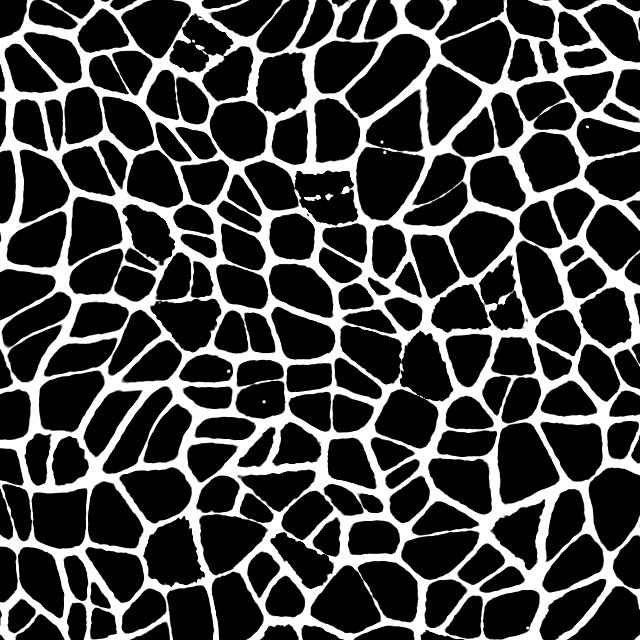
Reproduce this pattern procedurally as a WebGL 1 fragment shader.

```glsl
precision highp float;
// Black broken-stone mosaic with irregular white joints.

#define CELLS 12.0        // stones across the canvas, before splitting
#define JITTER 0.86       // irregularity of stone centres
#define SPLIT_SHARE 0.42  // share of stones broken in two
#define JOINT_MIN 0.016   // half widths of joints, in stone units
#define JOINT_MAX 0.083
#define CORNER 18.0       // higher gives sharper corners
#define WARP 0.05         // bending of the joints
#define SPECK_SHARE 0.008 // share of fine cells holding a white speck

uniform vec2 u_resolution;

const vec3 STONE = vec3(0.0);
const vec3 JOINT = vec3(1.0);

vec2 hash2(vec2 p) {
  vec3 q = fract(p.xyx * vec3(0.1031, 0.1030, 0.0973));
  q += dot(q, q.yzx + 33.33);
  return fract((q.xx + q.yz) * q.zy);
}

float hash(vec2 p) {
  return hash2(p + 71.7).x;
}

float valueNoise(vec2 p) {
  vec2 i = floor(p), f = fract(p);
  f = f * f * (3.0 - 2.0 * f);
  vec2 e = vec2(1.0, 0.0);
  return mix(mix(hash(i), hash(i + e), f.x),
             mix(hash(i + e.yx), hash(i + e.xx), f.x), f.y);
}

vec2 seed(vec2 id) {
  return id + 0.5 + JITTER * (hash2(id) - 0.5);
}

// Layered sines: broad ones vary stone size, fine ones bend the joints.
vec2 warp(vec2 p) {
  vec2 broad = 0.3 * sin(0.75 * p.yx + vec2(0.6, 2.1) + 0.4 * p);
  vec2 fine = sin(3.1 * p.yx + 1.7 * p + vec2(1.3, 4.2));
  return p + broad + WARP * fine;
}

float jointWidth(vec2 key) {
  return mix(JOINT_MIN, JOINT_MAX, hash(key));
}

// Signed distance to the stone outline, positive inside.
float stoneDistance(vec2 p) {
  vec2 cell = floor(p), id = cell;
  float nearest = 1e3;
  for (int y = -1; y <= 1; y++) {
    for (int x = -1; x <= 1; x++) {
      vec2 other = cell + vec2(x, y);
      float d = length(seed(other) - p);
      if (d < nearest) {
        nearest = d;
        id = other;
      }
    }
  }

  // Smooth minimum over the bisectors rounds the corners.
  vec2 centre = seed(id), shortAxis = vec2(1.0, 0.0);
  float sum = 0.0, closest = 1e3;
  for (int y = -2; y <= 2; y++) {
    for (int x = -2; x <= 2; x++) {
      if (x == 0 && y == 0) continue;
      vec2 other = id + vec2(x, y);
      vec2 toOther = seed(other) - centre;
      float gap = length(toOther);
      float d = dot(centre + 0.5 * toOther - p, toOther / gap);
      sum += exp(-CORNER * (d - jointWidth(id + other)));
      if (gap < closest) {
        closest = gap;
        shortAxis = toOther;
      }
    }
  }

  // Break some stones across their short axis.
  if (hash(id + 19.3) < SPLIT_SHARE) {
    vec2 along = normalize(shortAxis + 0.4 * (hash2(id + 5.1) - 0.5));
    float d = abs(dot(p - centre, vec2(-along.y, along.x)));
    sum += exp(-CORNER * (d - 0.75 * jointWidth(id + 43.7)));
  }

  // Chipped rims, rougher on a few stones.
  float rough = mix(0.025, 0.11, pow(hash(id + 8.9), 6.0));
  float chips = valueNoise(p * 9.0) + 0.5 * valueNoise(p * 19.0) - 0.75;
  return -log(sum) / CORNER + rough * chips;
}

float speckDistance(vec2 p) {
  vec2 q = p * 3.0, id = floor(q);
  if (hash(id + 3.7) > SPECK_SHARE) return 1.0;
  vec2 spot = 0.2 + 0.6 * hash2(id + 27.1);
  return length(fract(q) - spot) / 3.0 - 0.03;
}

void main() {
  float scale = CELLS / min(u_resolution.x, u_resolution.y);
  vec2 p = warp(gl_FragCoord.xy * scale + 20.0);
  float d = min(stoneDistance(p), speckDistance(p));
  float stone = clamp(d / scale + 0.5, 0.0, 1.0);
  gl_FragColor = vec4(mix(JOINT, STONE, stone), 1.0);
}
```
